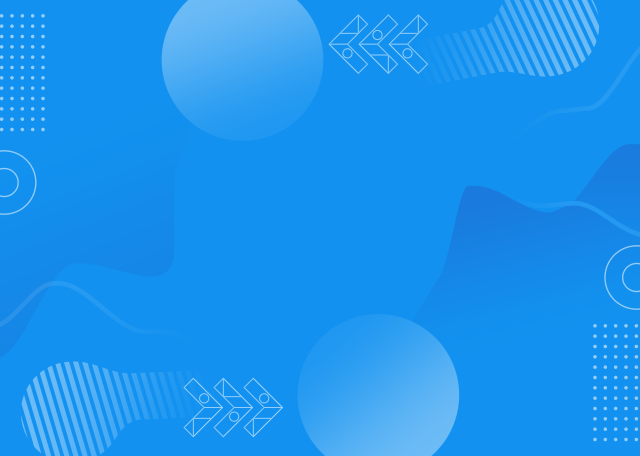
This background is drawn by a WebGL 1 fragment shader. Its source:

```glsl
precision highp float;
uniform vec2 u_resolution;

const vec3 BASE = vec3(0.07, 0.57, 0.94);
const vec3 DEEP = vec3(0.10, 0.48, 0.865);
const vec3 LIGHT = vec3(1.0);
float px; // size of one pixel in canvas units

float cover(float d) { return clamp(0.5 - d / px, 0.0, 1.0); }

float stroke(float d, float width) { return cover(abs(d) - 0.5 * width); }

float smoothMin(float a, float b, float k) {
  float h = max(k - abs(a - b), 0.0) / k;
  return min(a, b) - 0.25 * h * h * k;
}

float segment(vec2 p, vec2 a, vec2 b) {
  vec2 ab = b - a;
  return length(p - a - ab * clamp(dot(p - a, ab) / dot(ab, ab), 0.0, 1.0));
}

// Distance to a height curve, corrected by its change over one pixel
float curveDistance(float y, float h, float hNext) {
  return (y - h) * px / length(vec2(px, hNext - h));
}

// Height curves, measured downwards from the top edge
float rightCrest(float x) {
  return 3.95 - 0.7 * smoothstep(4.8, 5.4, x) - 1.02 * smoothstep(5.27, 5.62, x)
    + 0.32 * smoothstep(5.7, 6.6, x) - 0.11 * smoothstep(6.58, 6.9, x)
    + 0.38 * smoothstep(6.9, 7.75, x);
}

float backCrest(float x) { return 2.55 - 0.82 * smoothstep(6.65, 7.55, x); }

float rightRibbon(float x) {
  return 2.25 + 0.22 * smoothstep(5.7, 6.5, x) - 0.03 * smoothstep(6.5, 6.9, x)
    + 0.38 * smoothstep(6.9, 7.75, x);
}

float topRibbon(float x) {
  return 1.75 - 0.42 * smoothstep(5.9, 6.75, x) - 0.03 * smoothstep(6.7, 7.1, x)
    - 0.85 * smoothstep(7.05, 7.9, x);
}

float leftRibbon(float x) {
  return 3.92 - 0.52 * smoothstep(-0.1, 0.65, x) + 0.58 * smoothstep(0.7, 1.75, x)
    + 0.3 * smoothstep(1.95, 2.7, x);
}

float ribbon(float y, float h, float hNext) {
  return stroke(curveDistance(y, h, hNext), 0.055);
}

// Region bounded by a wavy floor and a soft right wall
float leftWave(vec2 p) {
  float ground = 4.3 - 1.14 * smoothstep(-0.05, 0.9, p.x) + 0.16 * smoothstep(0.95, 1.85, p.x);
  float wall = 2.09 + 0.2 * (1.0 - smoothstep(1.4, 2.2, p.y));
  return -smoothMin(ground - p.y, wall - p.x, 0.3);
}

// Striped blob: a round bulge with a fading neck
float stripedBlob(vec2 p) {
  float bulge = length(p - vec2(6.58, 0.3)) - 0.61;
  float neck = segment(p, vec2(5.2, 0.73), vec2(6.4, 0.5)) - 0.28;
  float across = dot(p, vec2(0.906, -0.423));
  float stripe = abs(mod(across, 0.105) - 0.0525) - 0.03;
  return cover(smoothMin(bulge, neck, 0.25)) * cover(stripe) * smoothstep(4.8, 7.1, p.x);
}

float disc(vec2 p, vec2 dir) {
  return cover(length(p) - 0.97) * mix(0.06, 0.38, smoothstep(-1.0, 1.0, dot(p, dir) / 0.97));
}

float dots(vec2 p) {
  vec2 cell = clamp(floor(p / 0.124 + 0.5), vec2(0.0), vec2(4.0, 11.0));
  return cover(length(p - cell * 0.124) - 0.021);
}

float rings(vec2 p) {
  return max(stroke(length(p) - 0.38, 0.016), stroke(length(p) - 0.168, 0.016));
}

// Three outlined arrows, every second one flipped
float arrows(vec2 p) {
  float d = 1.0;
  for (int i = 0; i < 3; i++) {
    vec2 q = p - vec2(0.36 * float(i), 0.0);
    if (i == 1) q.y = -q.y;
    vec2 m = vec2(q.x, abs(q.y));
    d = min(d, segment(m, vec2(0.0), vec2(0.35)));
    d = min(d, segment(m, vec2(0.35), vec2(0.46, 0.24)));
    d = min(d, segment(m, vec2(0.46, 0.24), vec2(0.22, 0.0)));
    d = min(d, segment(q, vec2(0.35, -0.35), vec2(0.35, -0.13)));
    d = min(d, segment(q, vec2(0.13, -0.13), vec2(0.35, -0.13)));
    d = min(d, segment(q, vec2(0.0), vec2(0.22, 0.0)));
    d = min(d, abs(length(q - vec2(0.22, 0.11)) - 0.055));
  }
  return stroke(d, 0.012);
}

void main() {
  px = 7.68 / u_resolution.x;
  vec2 p = vec2(gl_FragCoord.x, u_resolution.y - gl_FragCoord.y) * px;
  float next = p.x + px;

  // Dark waves
  float front = cover(-curveDistance(p.y, rightCrest(p.x), rightCrest(next))) * step(4.8, p.x);
  float back = cover(-curveDistance(p.y, backCrest(p.x), backCrest(next))) * step(6.75, p.x);
  float frontFade = 1.0 - smoothstep(1.9, 4.3, p.y + 0.25 * (p.x - 5.7));
  float backFade = 1.0 - smoothstep(1.5, 3.7, p.y);
  float leftFade = 0.5 * smoothstep(1.8, 4.4, p.y + 0.4 * p.x);
  vec3 color = mix(BASE, DEEP, cover(leftWave(p)) * leftFade);
  color = mix(color, DEEP, mix(back * backFade, min(frontFade * 1.15, 1.0), front));

  // Ribbons
  float glow = 0.09 * ribbon(p.y, leftRibbon(p.x), leftRibbon(next)) * (1.0 - smoothstep(0.8, 2.5, p.x));
  glow += 0.09 * ribbon(p.y, topRibbon(p.x), topRibbon(next)) * smoothstep(6.0, 7.4, p.x);
  color = mix(color, LIGHT, glow);
  color = mix(color, vec3(0.14, 0.60, 0.95),
    ribbon(p.y, rightRibbon(p.x), rightRibbon(next)) * smoothstep(6.0, 6.9, p.x));

  // Discs and striped blobs
  color = mix(color, BASE, cover(length(p - vec2(4.54, 4.74)) - 0.97));
  color = mix(color, LIGHT, disc(p - vec2(2.91, 0.72), vec2(-0.35, -0.94)));
  color = mix(color, LIGHT, disc(p - vec2(4.54, 4.74), vec2(0.64, 0.77)));
  vec2 turned = mat2(0.989, -0.149, 0.149, 0.989) * (vec2(0.86, 4.95) - p) + vec2(6.58, 0.3);
  color = mix(color, LIGHT, 0.38 * max(stripedBlob(p), stripedBlob(turned)));

  // Line ornaments
  float lines = max(rings(p - vec2(0.05, 2.19)), rings(p - vec2(7.64, 3.33)));
  lines = max(lines, max(dots(p - vec2(0.02, 0.19)), dots(p - vec2(7.14, 3.91))));
  lines = max(lines, max(arrows(p - vec2(3.95, 0.53)), arrows(vec2(3.39, 4.89) - p)));
  gl_FragColor = vec4(mix(color, LIGHT, 0.55 * lines), 1.0);
}
```
